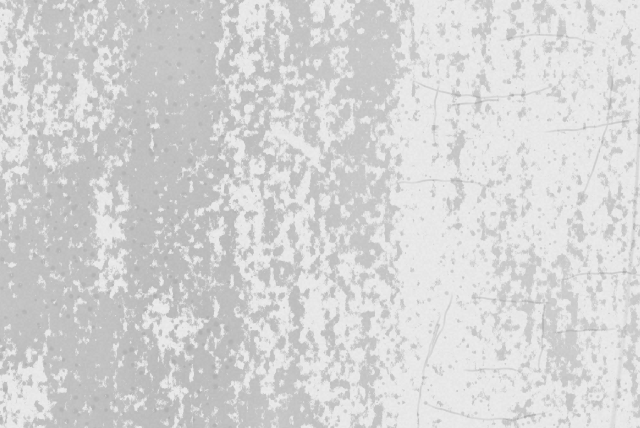
Give the GLSL for this texture, as a WebGL 2 fragment shader.

```glsl
#version 300 es
precision highp float;

uniform vec2 u_resolution;
out vec4 outColor;

float hash(vec2 p) {
  vec3 q = fract(p.xyx * vec3(0.1031, 0.1030, 0.0973));
  q += dot(q, q.yzx + 33.33);
  return fract((q.x + q.y) * q.z);
}

float noise(vec2 p) {
  vec2 i = floor(p), f = fract(p);
  f = f * f * (3.0 - 2.0 * f);
  return mix(mix(hash(i), hash(i + vec2(1, 0)), f.x),
             mix(hash(i + vec2(0, 1)), hash(i + vec2(1, 1)), f.x), f.y);
}

float fbm(vec2 p) {
  float sum = 0.0, amp = 0.533;
  for (int i = 0; i < 4; i++) {
    sum += amp * noise(p);
    p = p * 2.03 + vec2(17.3, 41.7);
    amp *= 0.5;
  }
  return sum;
}

float blob(vec2 p, vec2 centre, vec2 radius) {
  vec2 q = (p - centre) / radius;
  return exp(-dot(q, q));
}

float capsule(vec2 p, vec2 a, vec2 b) {
  vec2 d = b - a;
  return length(p - a - d * clamp(dot(p - a, d) / dot(d, d), 0.0, 1.0));
}

// Round pits scattered one per jittered cell
float pits(vec2 p, float scale, float density) {
  vec2 cell = floor(p * scale);
  float mask = 0.0;
  for (int y = -1; y <= 1; y++)
    for (int x = -1; x <= 1; x++) {
      vec2 c = cell + vec2(x, y);
      vec2 centre = c + vec2(hash(c + 3.1), hash(c + 8.7));
      float radius = 0.1 + 0.16 * hash(c + 21.0);
      float spot = 1.0 - smoothstep(radius * 0.4, radius * 1.3, length(p * scale - centre));
      mask = max(mask, spot * step(hash(c + 50.0), density));
    }
  return mask;
}

// Thin bent scratches, mostly near level or near upright
float scratches(vec2 p, float px) {
  float mask = 0.0;
  for (int i = 0; i < 16; i++) {
    vec2 k = vec2(i, 7 * i + 5);
    vec2 q = p - vec2(0.98 + 0.5 * hash(k), hash(k + 2.0));
    float angle = (hash(k + 4.0) - 0.5) * 0.35 + (i % 3 == 0 ? 1.35 : 0.0);
    q = mat2(cos(angle), -sin(angle), sin(angle), cos(angle)) * q;
    float reach = 0.06 + 0.13 * hash(k + 6.0);
    float off = abs(q.y - (hash(k + 9.0) - 0.5) * 3.0 * q.x * q.x - 0.006 * noise(q.xx * 30.0 + k));
    float line = 1.0 - smoothstep(0.0004, 0.0016 + px, off);
    line *= 1.0 - smoothstep(reach * 0.75, reach, abs(q.x));
    mask = max(mask, line * (0.4 + 0.6 * noise(q * 40.0 + k)));
  }
  return mask;
}

void main() {
  float px = 1.0 / u_resolution.y;
  vec2 p = gl_FragCoord.xy * px;
  float cloud = fbm(p * vec2(5.0, 3.5) + 4.0) - 0.5;
  float streak = fbm(p * vec2(42.0, 4.0) + 11.0) - 0.5;
  float speck = fbm(p * vec2(85.0, 68.0)) - 0.5;
  float ragged = p.x + 0.05 * cloud + 0.03 * streak;

  // Grey coat thins in upright bands from left to right
  float left = 1.0 - smoothstep(0.53, 0.57, ragged);
  float right = smoothstep(0.87, 0.94, ragged - 0.03 * smoothstep(0.75, 0.85, p.y));
  float cover = 0.08 + 0.24 * left - 0.27 * right;
  cover -= 0.45 * blob(p, vec2(0.22, 0.79), vec2(0.06, 0.11));
  cover -= 0.55 * blob(p, vec2(0.245, 0.46), vec2(0.032, 0.11));
  cover -= 0.5 * blob(p, vec2(0.02, 0.72), vec2(0.08, 0.28));
  cover -= 0.4 * blob(p, vec2(0.06, 0.06), vec2(0.08, 0.14));
  cover -= 0.3 * blob(p, vec2(0.39, 0.24), vec2(0.07, 0.05));
  cover -= 0.2 * blob(p, vec2(0.3, 1.0), vec2(0.25, 0.14));
  cover -= 0.2 * blob(p, vec2(0.565, 0.8), vec2(0.014, 0.3));
  cover -= 0.12 * blob(p, vec2(1.35, 0.78), vec2(0.22, 0.2));
  cover += 0.2 * blob(p, vec2(1.31, 0.12), vec2(0.07, 0.2));
  cover += 0.15 * blob(p, vec2(0.9, 0.92), vec2(0.05, 0.12));
  float field = cover + 1.45 * speck + 0.75 * streak + 0.6 * cloud;
  float paint = smoothstep(-0.16, 0.19, field);
  paint = max(paint, 0.75 * pits(p, 48.0, 0.3 + 0.4 * cloud));

  // Bare flakes with chipped edges
  float chip = 0.022 * (fbm(p * 60.0) - 0.5);
  float flake = min(capsule(p, vec2(0.66, 0.683), vec2(0.735, 0.64)),
                    capsule(p, vec2(0.92, 0.527), vec2(0.99, 0.538)) + 0.002) + chip;
  paint *= smoothstep(0.007, 0.011 + px, flake);

  float grey = mix(0.755, 0.785, smoothstep(0.5, 1.0, p.x)) + 0.06 * cloud;
  float tone = mix(0.91, grey, paint);
  tone -= 0.045 * left * paint * pits(p + 3.0, 34.0, 0.5);
  tone -= 0.11 * scratches(p, px);

  // Long worn crease beside the right edge
  float crease = abs(p.x - 1.43 - 0.14 * p.y + 0.07 * p.y * p.y);
  tone -= 0.1 * (1.0 - smoothstep(0.001, mix(0.009, 0.004, p.y), crease)) * (0.6 + streak);
  tone += 0.025 * (noise(p * 260.0) - 0.5);
  outColor = vec4(vec3(clamp(tone, 0.68, 0.93)), 1.0);
}
```
